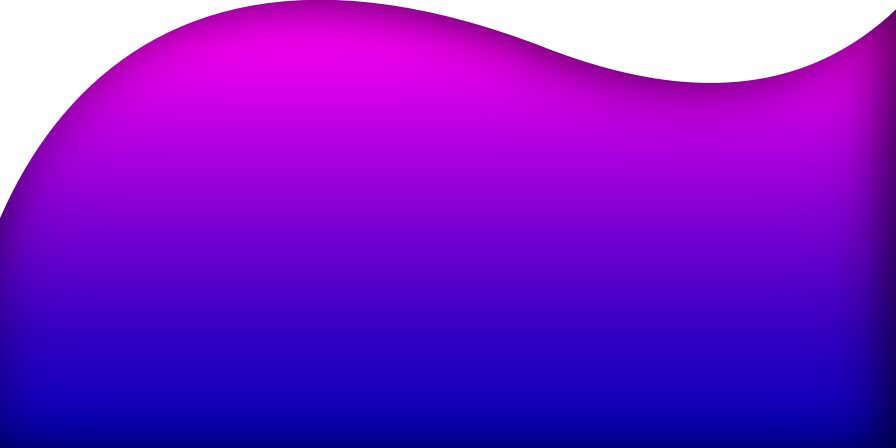
Write a Shadertoy shader that draws this background.

```glsl
// Magenta-to-blue wave with a soft inner shadow on a white ground.
#define STEPS 40
#define SHADOW_STRENGTH 0.72
#define SHADOW_SIGMA 0.0625
#define SHADOW_SHIFT vec2(0.031, 0.0)
#define TOP_COLOR vec3(0.95, 0.0, 0.94)
#define MID_COLOR vec3(0.20, 0.0, 0.76)
#define LOW_COLOR vec3(0.0, 0.0, 0.74)
#define TOP_LEVEL 0.896
#define MID_LEVEL 0.258

vec2 bezier(vec2 a, vec2 b, vec2 c, vec2 d, float t) {
    float s = 1.0 - t;
    return s * s * s * a + 3.0 * s * t * (s * b + t * c) + t * t * t * d;
}

// Crest first, then the trough that rises to the right edge
vec2 waveOutline(float t) {
    vec2 joint = vec2(1.198, 0.901);
    return t < 1.0
        ? bezier(vec2(0.0, 0.513), vec2(0.161, 0.883), vec2(0.521, 1.156), joint, t)
        : bezier(joint, vec2(1.458, 0.797), vec2(1.758, 0.750), vec2(2.0, 0.979), t - 1.0);
}

// Signed distance to the outline, positive below it
float waveDepth(vec2 p) {
    float nearest = 1e5;
    float side = 1.0;
    vec2 a = waveOutline(0.0);
    for (int i = 1; i <= 2 * STEPS; i++) {
        vec2 b = waveOutline(float(i) / float(STEPS));
        vec2 edge = b - a;
        vec2 toPoint = p - a;
        float along = clamp(dot(toPoint, edge) / dot(edge, edge), 0.0, 1.0);
        float dist = length(toPoint - along * edge);
        if (dist < nearest) {
            nearest = dist;
            side = edge.x * toPoint.y < edge.y * toPoint.x ? 1.0 : -1.0;
        }
        a = b;
    }
    return side * nearest;
}

// Logistic stand-in for a Gaussian-blurred edge
float blurredEdge(float depth) {
    return 1.0 / (1.0 + exp(-1.7 * depth / SHADOW_SIGMA));
}

void mainImage(out vec4 fragColor, in vec2 fragCoord) {
    vec2 p = fragCoord / iResolution.xy * vec2(2.0, 1.0);

    // Vertical gradient
    vec3 fill = mix(LOW_COLOR, MID_COLOR, clamp(p.y / MID_LEVEL, 0.0, 1.0));
    fill = mix(fill, TOP_COLOR, clamp((p.y - MID_LEVEL) / (TOP_LEVEL - MID_LEVEL), 0.0, 1.0));

    // Inner shadow from the outline and the three straight sides
    vec2 q = p + SHADOW_SHIFT;
    float light = blurredEdge(waveDepth(q)) * blurredEdge(q.x)
                * blurredEdge(2.0 - q.x) * blurredEdge(q.y);
    fill *= 1.0 - SHADOW_STRENGTH * (1.0 - light);

    // White above the smooth outline
    float coverage = clamp(0.5 + waveDepth(p) * iResolution.y, 0.0, 1.0);
    fragColor = vec4(mix(vec3(1.0), fill, coverage), 1.0);
}
```
